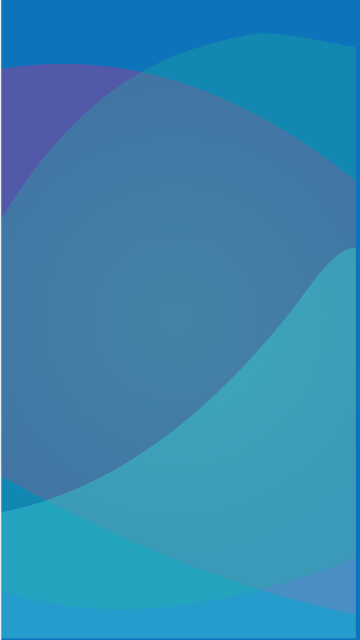
Write a Shadertoy shader that draws this background.

```glsl
// Translucent violet, aqua and sky-blue waves overlapping on a deep blue field.

const vec3 DEEP_BLUE  = vec3(0.05, 0.45, 0.73);
const vec3 VIOLET     = vec3(0.50, 0.283, 0.613);
const vec3 SKY        = vec3(0.25, 0.77, 0.87);
const vec3 AQUA_RIM   = vec3(0.11, 0.71, 0.61);
const vec3 AQUA_CORE  = vec3(0.15, 0.90, 0.62);
const vec3 PALE_EDGE  = vec3(0.93, 0.95, 0.96);
const float RIGHT_END = 0.9885;

// Height of a cubic Bezier whose controls are evenly spaced from x0 to x1.
float wave(float x, float x0, float x1, vec4 h) {
    float t = (x - x0) / (x1 - x0);
    float s = 1.0 - t;
    return dot(h, vec4(s * s * s, 3.0 * s * s * t, 3.0 * s * t * t, t * t * t));
}

// Two waves joined at xm.
float joinedWave(float x, float xm, vec4 left, vec4 right) {
    return x < xm ? wave(x, 0.0, xm, left) : wave(x, xm, RIGHT_END, right);
}

// Antialiased coverage where d is positive.
float coverage(float d) {
    float pixel = length(vec2(dFdx(d), dFdy(d)));
    return clamp(0.5 + d / max(pixel, 1e-5), 0.0, 1.0);
}

// Coverage of the area between two heights.
float band(float y, float low, float high) {
    return coverage(y - low) * coverage(high - y);
}

void mainImage(out vec4 fragColor, in vec2 fragCoord) {
    vec2 uv = fragCoord / iResolution.xy;

    // Wave outlines
    float violetTop = wave(uv.x, 0.0, RIGHT_END, vec4(0.892, 0.923, 0.867, 0.717));
    float violetLow = wave(uv.x, 0.0, RIGHT_END, vec4(0.257, 0.154, 0.078, 0.040));
    float aquaLow   = wave(uv.x, 0.0, RIGHT_END, vec4(0.077, 0.018, 0.056, 0.129));
    float aquaTop   = joinedWave(uv.x, 0.714, vec4(0.655, 0.876, 0.924, 0.948),
                                              vec4(0.948, 0.949, 0.935, 0.926));
    float skyTop    = joinedWave(uv.x, 0.806, vec4(0.199, 0.229, 0.322, 0.512),
                                              vec4(0.512, 0.556, 0.613, 0.613));

    // Radial tint of the aqua layer
    vec2 fromCore = (uv - vec2(0.49, 0.503)) * vec2(iResolution.x / iResolution.y, 1.0);
    float glow = clamp(1.0 - length(fromCore) / 0.37, 0.0, 1.0);
    vec3 aqua = mix(AQUA_RIM, AQUA_CORE, glow);

    // Stack the translucent layers, leaving a margin at the right
    float inside = coverage(RIGHT_END - uv.x);
    vec3 color = DEEP_BLUE;
    color = mix(color, VIOLET, 0.6 * inside * band(uv.y, violetLow, violetTop));
    color = mix(color, SKY, 0.5 * inside * band(uv.y, 0.0025, skyTop));
    color = mix(color, aqua, 0.3 * inside * band(uv.y, aquaLow, aquaTop));

    // Thin pale line on the left
    color = mix(color, PALE_EDGE, coverage(0.0035 - uv.x));

    fragColor = vec4(color, 1.0);
}
```
